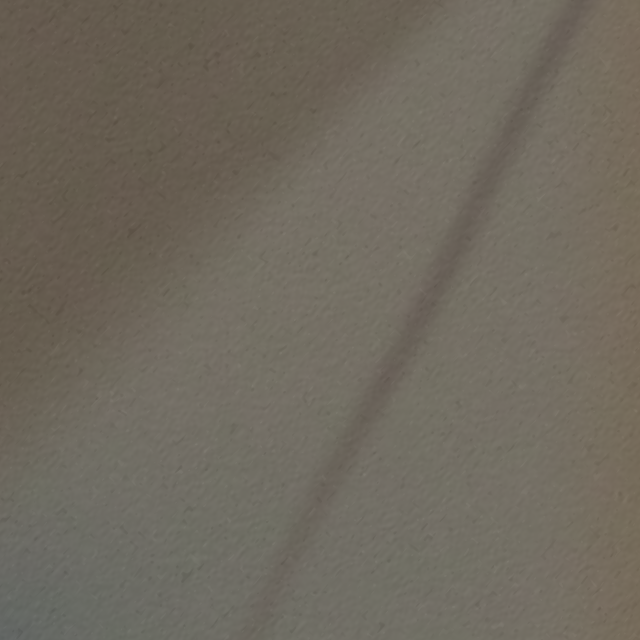
Write a Shadertoy shader that draws this texture.

```glsl
// A matte, finely grained wall in dim light, crossed by a broad soft shadow and a thin one.

const vec3 WALL = vec3(0.461, 0.438, 0.395);
const vec3 SHADE = vec3(0.395, 0.358, 0.308);
const vec3 STREAK = vec3(0.398, 0.363, 0.332);
const vec3 COOL_TINT = vec3(-0.070, -0.038, -0.012);
const vec3 GREY_TINT = vec3(-0.014, -0.002, 0.002);
const vec3 WARM_TINT = vec3(0.002, -0.022, -0.046);

const float SHADE_OFFSET = 0.295;    // height of the broad shadow's edge at the left
const float STREAK_FOOT = 0.39;      // where the thin shadow meets the bottom
const float STREAK_LEAN = 0.52;      // sideways run per unit of height
const float STREAK_WIDTH = 0.024;

const float GRAIN_ANGLE = 0.85;
const vec2 GRAIN_SCALE = vec2(115.0, 175.0);
const float GRAIN_RELIEF = 0.024;
const float FLECK_DEPTH = 0.034;
const float CLOUD_DEPTH = 0.010;
const float HUE_DEPTH = 0.014;

float hash(vec2 p) {
    vec3 q = fract(vec3(p.xyx) * 0.1031);
    q += dot(q, q.yzx + 33.33);
    return fract((q.x + q.y) * q.z);
}

float noise(vec2 p) {
    vec2 cell = floor(p);
    vec2 f = fract(p);
    f = f * f * (3.0 - 2.0 * f);
    float low = mix(hash(cell), hash(cell + vec2(1, 0)), f.x);
    float high = mix(hash(cell + vec2(0, 1)), hash(cell + vec2(1, 1)), f.x);
    return mix(low, high, f.y);
}

float fbm(vec2 p) {
    float sum = 0.0;
    float weight = 0.5;
    for (int i = 0; i < 4; i++) {
        sum += weight * noise(p);
        p = mat2(1.6, 1.2, -1.2, 1.6) * p + 17.3;
        weight *= 0.5;
    }
    return sum / 0.9375;
}

// Light falling on the wall, with both shadows and the tints of the room
vec3 lighting(vec2 uv) {
    vec3 color = WALL;
    color += COOL_TINT * exp(-4.5 * length(uv * vec2(1.0, 1.3)));
    color += GREY_TINT * smoothstep(0.55, 0.05, uv.y) * smoothstep(0.95, 0.6, uv.x);
    color += WARM_TINT * smoothstep(0.82, 1.05, uv.x);

    // Broad shadow: firmer at the upper end, spreading to the lower left
    float edge = (uv.y - uv.x - SHADE_OFFSET) * 0.707;
    float blur = mix(0.13, 0.04, smoothstep(0.0, 0.7, uv.x));
    float shade = smoothstep(-blur, blur, edge);
    float strength = mix(1.0, 0.72, smoothstep(0.1, 0.75, uv.x));
    float bounce = smoothstep(0.02, 0.12, edge) * smoothstep(0.2, 0.6, uv.x);
    color = mix(color, SHADE, shade * strength) + 0.007 * bounce;

    // Thin shadow: a soft band that fades towards its foot
    float bend = 0.005 * sin(uv.y * 9.0);
    float across = (uv.x - STREAK_FOOT - STREAK_LEAN * uv.y + bend) * 0.887;
    float streak = exp(-pow(abs(across) / STREAK_WIDTH, 2.2));
    return mix(color, STREAK, streak * mix(0.4, 0.82, smoothstep(0.0, 0.5, uv.y)));
}

// Soft slanted bumps lit from one side, with scattered pits and bright specks
float grain(vec2 uv) {
    float c = cos(GRAIN_ANGLE);
    float s = sin(GRAIN_ANGLE);
    vec2 p = mat2(c, -s, s, c) * uv * GRAIN_SCALE + 50.0;
    p += 0.6 * vec2(noise(uv * 60.0), noise(uv * 60.0 + 23.0));
    float relief = noise(p) - noise(p + vec2(0.3, 0.8));
    relief += 0.8 * (noise(p * vec2(1.4, 1.1) + 31.0) - 0.5);
    float patchy = mix(0.55, 1.1, fbm(uv * 14.0 + 4.0));
    float pit = smoothstep(0.80, 1.0, noise(p * 0.85 + 73.0));
    float speck = smoothstep(0.84, 1.0, noise(p * 0.95 + 119.0));
    return patchy * (GRAIN_RELIEF * relief + FLECK_DEPTH * (0.8 * speck - pit));
}

void mainImage(out vec4 fragColor, in vec2 fragCoord) {
    vec2 uv = fragCoord / iResolution.xy;
    vec3 color = lighting(uv);

    // Faint cloudy changes of brightness and hue
    color += CLOUD_DEPTH * (fbm(uv * 22.0 + 7.0) - 0.5);
    float hue = fbm(uv * 17.0 + 40.0) - 0.5;
    color += HUE_DEPTH * hue * vec3(0.9, -0.6, 0.8);

    color += grain(uv);
    fragColor = vec4(clamp(color, 0.0, 1.0), 1.0);
}
```
